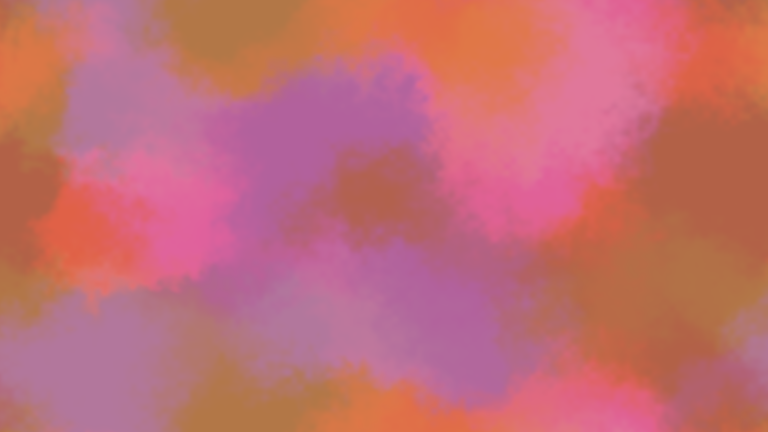
A WebGL 1 fragment shader for this background:

```glsl
precision highp float;
// Soft, blotchy watercolour clouds in pink, orange, violet, rust and olive.

uniform vec2 u_resolution;

const float TAU = 6.2831853;

float hash(vec2 p) {
  return fract(sin(dot(p, vec2(127.1, 311.7))) * 43758.5453);
}

float valueNoise(vec2 p) {
  vec2 cell = floor(p);
  vec2 f = fract(p);
  f = f * f * (3.0 - 2.0 * f);
  float low = mix(hash(cell), hash(cell + vec2(1.0, 0.0)), f.x);
  float high = mix(hash(cell + vec2(0.0, 1.0)), hash(cell + vec2(1.0, 1.0)), f.x);
  return mix(low, high, f.y);
}

// Ragged displacement, from broad wobbles down to fine dabs
vec2 raggedOffset(vec2 p) {
  vec2 offset = vec2(0.0);
  float frequency = 4.0;
  float amplitude = 0.08;
  for (int i = 0; i < 5; i++) {
    // Turning each octave hides the noise grid
    p = mat2(0.8, 0.6, -0.6, 0.8) * p;
    vec2 q = p * frequency + float(i) * 17.3;
    offset += amplitude * (vec2(valueNoise(q), valueNoise(q + 53.7)) - 0.5);
    frequency *= 2.0;
    amplitude *= 0.8;
  }
  return offset;
}

// Broad random waves: whole periods over a 16:9 area keep the mean at zero
float cloudField(vec2 p, float seed) {
  float sum = 0.0;
  for (int a = 0; a < 4; a++) {
    for (int b = -2; b < 3; b++) {
      vec2 wave = vec2(float(a) * 0.5625, float(b));
      float size2 = dot(wave, wave);
      float amplitude = step(0.01, size2) * exp(-0.26 * size2);
      float phase = hash(vec2(float(a), float(b)) + seed);
      sum += amplitude * sin(TAU * (dot(wave, p) + phase));
    }
  }
  return sum / 1.65;
}

void main() {
  vec2 p = gl_FragCoord.xy / u_resolution.y;
  p += raggedOffset(p);

  // Each channel has its own independent patches
  vec3 patches = vec3(
    smoothstep(-0.35, 1.0, cloudField(p, 3.7)),
    smoothstep(-1.0, 0.6, cloudField(p, 11.2)),
    smoothstep(-0.8, 0.9, cloudField(p, 29.5)));

  vec3 color = mix(vec3(0.70, 0.38, 0.28), vec3(0.88, 0.465, 0.61), patches);
  gl_FragColor = vec4(color, 1.0);
}
```
